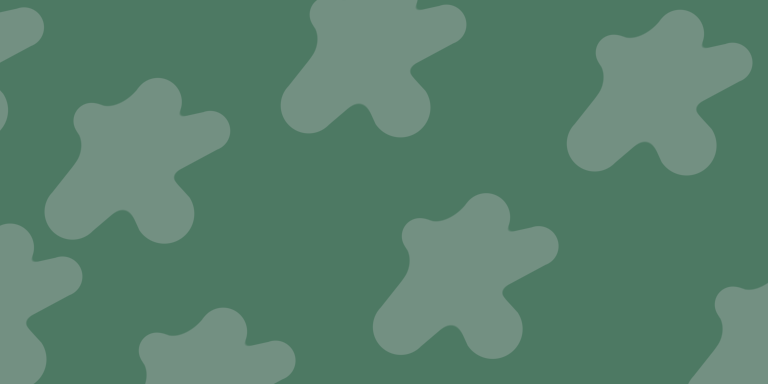
A WebGL 2 fragment shader for this pattern:

```glsl
#version 300 es
precision highp float;
// Scattered soft five-armed blobs in pale sage on a muted green ground.

uniform vec2 u_resolution;
out vec4 fragColor;

const vec3 GROUND_GREEN = vec3(0.302, 0.474, 0.388);
const vec3 PALE_SAGE = vec3(0.451, 0.565, 0.510);
const float BLOB_SCALE = 0.26;
const int ROWS = 2;
const int COLUMNS = 4;

// Smooth union of two distances, blended over width k.
float smoothUnion(float a, float b, float k) {
    float h = max(k - abs(a - b), 0.0);
    return min(a, b) - h * h / (4.0 * k);
}

// Rounded arm whose radius changes from root to tip.
float taperedArm(vec2 p, vec2 root, vec2 tip, float rootRadius, float tipRadius) {
    vec2 axis = tip - root;
    float t = clamp(dot(p - root, axis) / dot(axis, axis), 0.0, 1.0);
    return length(p - root - axis * t) - mix(rootRadius, tipRadius, t);
}

// Five arms melted together; the right arm keeps a crisp notch.
float blobDistance(vec2 p) {
    vec2 upperHub = vec2(-0.05, 0.10);
    vec2 lowerHub = vec2(-0.05, 0.02);
    float lowerLeft = taperedArm(p, upperHub, vec2(-0.62, -0.49), 0.36, 0.28);
    float lowerRight = taperedArm(p, lowerHub, vec2(0.30, -0.51), 0.20, 0.30);
    float upperLeft = taperedArm(p, upperHub, vec2(-0.43, 0.42), 0.26, 0.18);
    float top = taperedArm(p, upperHub, vec2(0.235, 0.61), 0.30, 0.24);
    float right = taperedArm(p, lowerHub, vec2(0.76, 0.32), 0.32, 0.20);

    float body = smoothUnion(lowerLeft, lowerRight, 0.20);
    body = smoothUnion(body, upperLeft, 0.20);
    body = smoothUnion(body, top, 0.30);
    return smoothUnion(body, right, 0.08);
}

// Uneven, wavy rows with a growing sideways drift.
vec2 blobCentre(float column, float row) {
    float x = -0.135 + column * (0.42 + 0.065 * column);
    x += row * (0.10 + 0.07 * column);
    float wave = sin(2.3 * column - 0.7 + 0.3 * row);
    return vec2(x, 0.74 - 0.607 * row - 0.164 * wave);
}

// Distance to the nearest blob, in canvas heights.
float scatterDistance(vec2 p) {
    float nearest = 10.0;
    for (int row = 0; row < ROWS; row++) {
        for (int column = 0; column < COLUMNS; column++) {
            vec2 centre = blobCentre(float(column), float(row));
            float d = blobDistance((p - centre) / BLOB_SCALE) * BLOB_SCALE;
            nearest = min(nearest, d);
        }
    }
    return nearest;
}

void main() {
    vec2 p = gl_FragCoord.xy / u_resolution.y;
    float edge = 0.75 / u_resolution.y;
    float coverage = 1.0 - smoothstep(-edge, edge, scatterDistance(p));
    fragColor = vec4(mix(GROUND_GREEN, PALE_SAGE, coverage), 1.0);
}
```
